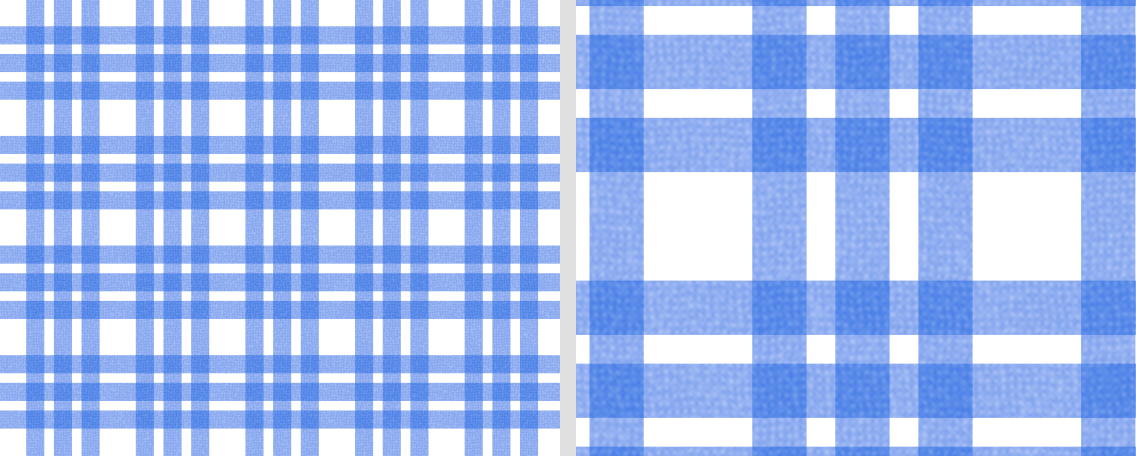
Left, the full canvas; right, a detail of the centre.
Write a WebGL 2 fragment shader that draws this pattern.

```glsl
#version 300 es
precision highp float;

uniform vec2 u_resolution;
out vec4 fragColor;

vec2 hash2(vec2 cell) {
    vec3 q = fract(cell.xyx * vec3(0.1031, 0.1030, 0.0973));
    q += dot(q, q.yzx + 33.33);
    return fract((q.xx + q.yz) * q.zy);
}

// Distance to the nearest jittered point
float cellular(vec2 p) {
    vec2 cell = floor(p), local = fract(p);
    float nearest = 2.0;
    for (int j = -1; j <= 1; j++) {
        for (int i = -1; i <= 1; i++) {
            vec2 offset = vec2(i, j);
            nearest = min(nearest, length(offset + hash2(cell + offset) - local));
        }
    }
    return nearest;
}

// Coverage of three equal bands in each unit repeat
float bands(float t, float pixel) {
    float coverage = 0.0;
    for (int i = -1; i <= 1; i++) {
        float d = abs(fract(t) - 0.574 - 0.2525 * float(i)) - 0.0825;
        coverage += clamp(0.5 - d / pixel, 0.0, 1.0);
    }
    return coverage;
}

// Woven grain centred on zero: fine threads, slubs and a faint drift
float clothGrain(vec2 p, float pixel) {
    vec2 wobble = 0.004 * sin(p.yx * vec2(23.0, 19.0)) + 0.002 * sin(p.yx * 71.0);
    vec2 threads = sin((p + wobble) * 6.2832 * 41.0);
    float fineness = 1.0 - smoothstep(0.012, 0.025, pixel);
    float weave = 0.2 * (threads.x + threads.y) + 0.2 * threads.x * threads.y;
    float slubs = cellular(p * vec2(46.0, 38.0)) - 0.48;
    float drift = 0.06 * sin(p.x * 13.0 + 2.0 * sin(p.y * 9.0));
    return fineness * (weave + 1.1 * slubs) + drift;
}

void main() {
    // One unit is one repeat, measured from the top left
    float pixel = 4.16 / u_resolution.y;
    vec2 p = vec2(gl_FragCoord.x, u_resolution.y - gl_FragCoord.y) * pixel;

    float warp = bands(p.x, pixel);
    float weft = bands(p.y - 0.001, pixel);

    vec3 white = vec3(0.995, 1.0, 0.995);
    vec3 paleBlue = vec3(0.575, 0.69, 0.945);
    vec3 deepBlue = vec3(0.36, 0.55, 0.915);

    // Crossing bands deepen the dye
    vec3 color = mix(white, paleBlue, max(warp, weft));
    color = mix(color, deepBlue, warp * weft);

    // Grain shows only on dyed threads
    float dyed = max(warp, weft);
    color += dyed * clothGrain(p, pixel) * vec3(0.095, 0.07, 0.02);

    fragColor = vec4(clamp(color, 0.0, 1.0), 1.0);
}
```
